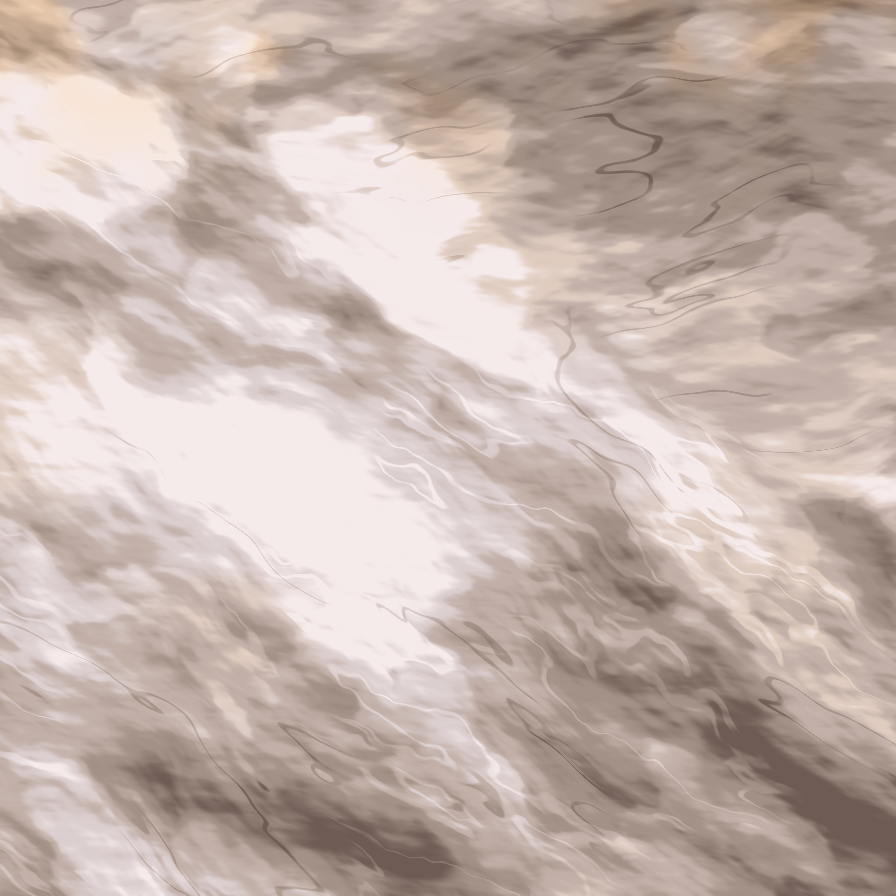
Give the GLSL for this texture, as a Shadertoy shader.

```glsl
// Weathered pale marble: slanted beds, sharp slabs, brown seams and fine streaks.

const vec3 UMBER = vec3(0.43, 0.36, 0.33);
const vec3 TAUPE = vec3(0.64, 0.57, 0.53);
const vec3 SAND  = vec3(0.76, 0.69, 0.66);
const vec3 CREAM = vec3(0.88, 0.80, 0.75);
const vec3 MAUVE = vec3(0.86, 0.81, 0.81);
const vec3 CHALK = vec3(0.96, 0.92, 0.92);

// Axes of the large parts, as start and end points
const vec4 SLABS[5] = vec4[5](
    vec4(-0.1, 0.84, 0.13, 0.82), vec4(0.38, 0.82, 0.52, 0.68), vec4(0.24, 0.68, 0.45, 0.57),
    vec4(-0.1, 0.60, 0.42, 0.36), vec4(0.58, 0.57, 0.80, 0.44));
const float SLAB_RADII[5] = float[5](0.075, 0.075, 0.027, 0.09, 0.055);
const vec4 SEAMS[5] = vec4[5](
    vec4(-0.1, 0.97, 0.21, 0.89), vec4(0.21, 0.885, 0.78, 0.99), vec4(0.245, 0.87, 0.25, 0.74),
    vec4(-0.05, 0.78, 0.12, 0.67), vec4(0.25, 0.74, 0.58, 0.59));
const float SEAM_RADII[5] = float[5](0.015, 0.014, 0.042, 0.016, 0.022);
const vec4 SHADES[4] = vec4[4](
    vec4(0.66, 0.36, 0.84, 0.22), vec4(0.84, 0.19, 1.05, 0.04),
    vec4(0.14, 0.14, 0.48, 0.03), vec4(0.82, 1.02, 1.1, 1.0));

float hash(vec2 p) {
    vec3 q = fract(vec3(p.xyx) * 0.1031);
    q += dot(q, q.yzx + 33.33);
    return fract((q.x + q.y) * q.z);
}

float noise(vec2 p) {
    vec2 cell = floor(p), f = fract(p);
    f = f * f * (3.0 - 2.0 * f);
    return mix(mix(hash(cell), hash(cell + vec2(1.0, 0.0)), f.x),
               mix(hash(cell + vec2(0.0, 1.0)), hash(cell + 1.0), f.x), f.y);
}

// Fractal noise, normalised to 0..1
float fbm(vec2 p, int octaves) {
    float sum = 0.0, total = 0.0, amp = 0.5;
    for (int i = 0; i < octaves; i++) {
        sum += amp * noise(p);
        total += amp;
        p = mat2(1.98, 0.16, -0.16, 1.98) * p + 17.3;
        amp *= 0.52;
    }
    return sum / total;
}

// Coordinates with x running along the given angle
vec2 along(vec2 p, float angle) {
    float c = cos(angle), s = sin(angle);
    return vec2(c * p.x + s * p.y, c * p.y - s * p.x);
}

// Soft-edged stroke along an axis
float stroke(vec2 p, vec4 axis, float radius, float soft) {
    vec2 d = axis.zw - axis.xy, r = p - axis.xy;
    float t = clamp(dot(r, d) / dot(d, d), 0.0, 1.0);
    return 1.0 - smoothstep(radius - soft, radius + soft, length(r - t * d));
}

// Thin line where a noise field crosses its middle
float crack(float field, float width) {
    return 1.0 - smoothstep(width * 0.3, width, abs(field - 0.5));
}

// Brightness variation of rock bedded along an angle
float beds(vec2 p, float angle, float seed) {
    vec2 q = along(p, angle) + seed;
    q.y += 0.07 * (fbm(q * 5.0, 3) - 0.5);
    float body = fbm(q * vec2(4.0, 10.0), 5);
    float slab = smoothstep(0.47, 0.55, fbm(q * vec2(5.0, 11.0) + 31.0, 5));
    float grain = fbm(q * vec2(15.0, 58.0), 3);
    float fissure = crack(fbm(q * vec2(3.0, 13.0) + 57.0, 4), 0.012);
    return 0.40 * (body - 0.5) + 0.11 * (slab - 0.5) + 0.24 * (grain - 0.5)
         - 0.11 * fissure * smoothstep(0.4, 0.6, noise(q * 7.0));
}

// Broad pale slabs, brown seams and dark hollows
float largeParts(vec2 p) {
    float pale = 0.0, seam = 0.0, shade = 0.0;
    for (int i = 0; i < 5; i++) {
        pale = max(pale, stroke(p, SLABS[i], SLAB_RADII[i], i < 3 ? 0.014 : 0.045));
        seam = max(seam, stroke(p, SEAMS[i], SEAM_RADII[i], 0.012));
    }
    for (int i = 0; i < 4; i++) shade = max(shade, stroke(p, SHADES[i], 0.03, 0.055));
    return 0.15 * pale - 0.10 * seam - 0.24 * shade;
}

// Colour ramp from umber to chalk; warmth tints the light tones
vec3 marble(float tone, float warmth) {
    vec3 col = mix(UMBER, TAUPE, smoothstep(0.38, 0.58, tone));
    col = mix(col, SAND, smoothstep(0.58, 0.70, tone));
    col = mix(col, mix(MAUVE, CREAM, warmth), smoothstep(0.70, 0.81, tone));
    return mix(col, CHALK, smoothstep(0.81, 0.92, tone));
}

void mainImage(out vec4 fragColor, in vec2 fragCoord) {
    vec2 p = fragCoord / iResolution.xy;
    vec2 wobble = vec2(fbm(p * 9.0, 4), fbm(p * 9.0 + 40.0, 4)) - 0.5;
    vec2 w = p + 0.07 * wobble;
    // Steep beds below, nearly level beds in the upper right
    float upper = smoothstep(-0.03, 0.04, w.y + 0.62 * w.x - 1.02);
    float tone = 0.725 + mix(beds(p, -0.62, 3.0), beds(p, 0.16, 9.0) - 0.03, upper);
    tone += largeParts(w) + 0.07 * (0.5 - p.x) + 0.09 * (smoothstep(0.0, 0.45, p.y) - 0.75);
    // Nearly level streaks and thin pale threads
    vec2 streak = along(p + 0.02 * wobble, -0.12);
    tone += 0.15 * (fbm(streak * vec2(20.0, 85.0), 3) - 0.5);
    float thread = crack(fbm(along(w, -0.55) * vec2(4.0, 26.0) + 71.0, 3), 0.03);
    tone += 0.08 * thread * smoothstep(0.48, 0.62, noise(p * 6.0 + 5.0)) * (1.0 - upper);
    // Warm and cool patches, with an ochre stain near the top
    float warmth = smoothstep(0.3, 0.7, fbm(p * 4.0 + 23.0, 3) + 0.35 * (p.x + p.y - 1.0));
    float ochre = smoothstep(0.72, 1.0, p.y) * smoothstep(0.45, 0.65, fbm(p * 6.0 + 88.0, 4));
    vec3 col = marble(tone, warmth) * mix(vec3(1.0), vec3(1.02, 0.96, 0.86), ochre);
    fragColor = vec4(col, 1.0);
}
```
